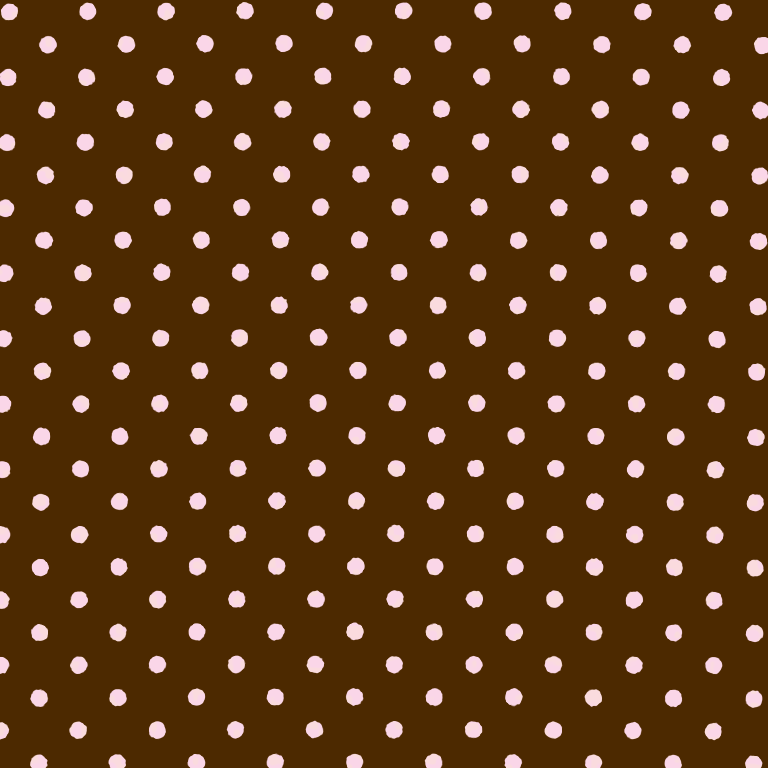
A WebGL 2 fragment shader for this pattern:

```glsl
#version 300 es
precision highp float;

#define COLUMN_PITCH 0.10195
#define ROW_PITCH 0.04254
#define FIRST_DOT vec2(0.0122, 0.0143)
#define DOT_RADIUS 0.0111
#define ROUGHNESS 0.0015
#define ROUGH_SCALE 300.0
#define JITTER 0.0007
#define EDGE_SOFTNESS 0.0009
#define BROWN vec3(0.30, 0.16, 0.0)
#define PINK vec3(0.98, 0.84, 0.91)
#define WARM_PINK vec3(0.98, 0.86, 0.87)

uniform vec2 u_resolution;
out vec4 fragColor;

float hash(vec2 p) {
    vec3 q = fract(p.xyx * 0.1031);
    q += dot(q, q.yzx + 33.33);
    return fract((q.x + q.y) * q.z);
}

float valueNoise(vec2 p) {
    vec2 cell = floor(p);
    vec2 f = fract(p);
    f = f * f * (3.0 - 2.0 * f);
    float low = mix(hash(cell), hash(cell + vec2(1.0, 0.0)), f.x);
    float high = mix(hash(cell + vec2(0.0, 1.0)), hash(cell + 1.0), f.x);
    return mix(low, high, f.y);
}

// Slight sag of each row towards the sides
float rowSag(float x) {
    return 0.0078 * (x - 0.45) * (x - 0.45);
}

// Sideways drift of the lattice from row to row
float rowDrift(float row) {
    return row * (0.000015 * row - 0.00089);
}

// Centre of the dot nearest to p; id receives its column and row
vec2 nearestDot(vec2 p, out vec2 id) {
    float row = round((p.y - FIRST_DOT.y - rowSag(p.x)) / ROW_PITCH);
    float stagger = 0.5 * mod(row, 2.0);
    float startX = FIRST_DOT.x + rowDrift(row);
    float meanPitch = COLUMN_PITCH * 1.0125;
    float column = round((p.x - startX) / meanPitch - stagger) + stagger;

    // Columns spread a little towards the right
    float x = startX + column * (COLUMN_PITCH + 0.000143 * column);
    float y = FIRST_DOT.y + row * ROW_PITCH + rowSag(x);
    id = vec2(column * 2.0, row) + 20.0;
    vec2 offset = vec2(hash(id), hash(id + 57.0)) - 0.5;
    return vec2(x, y) + JITTER * offset;
}

void main() {
    vec2 p = gl_FragCoord.xy / u_resolution;
    p.y = 1.0 - p.y; // rows are counted from the top

    vec2 id;
    vec2 toDot = p - nearestDot(p, id);

    // Disc with a ragged rim
    float rough = valueNoise(p * ROUGH_SCALE + 40.0) - 0.5;
    float dist = length(toDot) - DOT_RADIUS + ROUGHNESS * rough;
    float soft = max(EDGE_SOFTNESS, 0.7 / u_resolution.y);
    float coverage = 1.0 - smoothstep(-soft, soft, dist);

    // Faint warm blotches within the dots
    float blotch = valueNoise(p * 110.0 + id);
    vec3 dotColor = mix(PINK, WARM_PINK, smoothstep(0.5, 0.75, blotch));
    fragColor = vec4(mix(BROWN, dotColor, coverage), 1.0);
}
```
